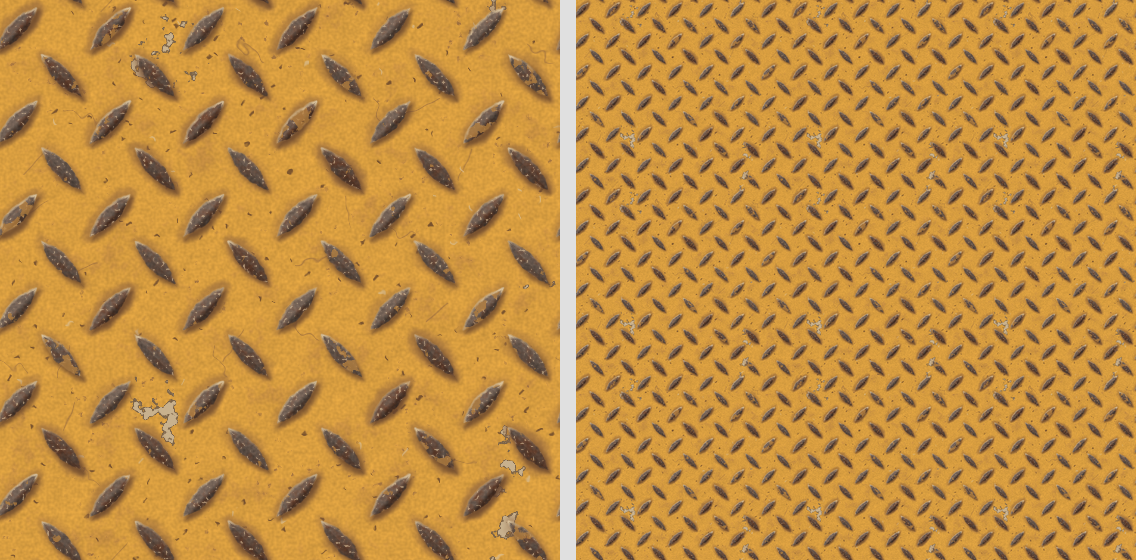
Left: one tile. Right: repeated 3 by 3.
A Shadertoy shader for this texture:

```glsl
#define REPEATS 6.0
#define HALF_LENGTH 0.305
#define HALF_WIDTH 0.083
#define SLANT 0.76
#define LIGHT vec2(-0.5, 0.866)
#define GRAIN 0.07
#define PAINT vec3(0.85, 0.62, 0.25)
#define WORN vec3(0.72, 0.51, 0.25)
#define STAIN vec3(0.55, 0.38, 0.24)
#define METAL vec3(0.39, 0.33, 0.29)
#define RUST vec3(0.33, 0.21, 0.15)
#define PALE vec3(0.86, 0.77, 0.62)

vec2 hash2(vec2 p) {
    vec3 q = fract(p.xyx * vec3(0.1031, 0.1030, 0.0973));
    q += dot(q, q.yzx + 33.33);
    return fract((q.xx + q.yz) * q.zy);
}

float corner(vec2 cell, vec2 offset, float n) {
    float a = 6.2832 * hash2(mod(cell, n) + n * 1.37).x;
    return dot(vec2(cos(a), sin(a)), offset);
}

// Gradient noise that wraps after n cells
float noise(vec2 uv, float n) {
    vec2 p = uv * n, i = floor(p), f = p - i;
    vec2 u = f * f * f * (f * (f * 6.0 - 15.0) + 10.0), e = vec2(1, 0);
    float low = mix(corner(i, f, n), corner(i + e, f - e, n), u.x);
    float high = mix(corner(i + e.yx, f - e.yx, n), corner(i + 1.0, f - 1.0, n), u.x);
    return 1.4 * mix(low, high, u.y);
}

float fbm(vec2 uv, float n) {
    float sum = 0.0, amp = 0.5;
    for (int i = 0; i < 4; i++) {
        sum += amp * noise(uv, n);
        n *= 2.0;
        amp *= 0.5;
    }
    return sum;
}

// Position in the frame of a tread: x across, y along
vec2 treadFrame(vec2 p, float side) {
    vec2 axis = vec2(sin(SLANT), cos(SLANT));
    p.x *= side;
    return vec2(dot(p, vec2(axis.y, -axis.x)), dot(p, axis));
}

// Signed distance to a pointed lens
float lens(vec2 p) {
    float r = (HALF_LENGTH * HALF_LENGTH / HALF_WIDTH + HALF_WIDTH) * 0.5;
    float d = r - HALF_WIDTH;
    p = abs(p);
    bool tip = (p.y - HALF_LENGTH) * d > p.x * HALF_LENGTH;
    return tip ? length(p - vec2(0, HALF_LENGTH)) : length(p + vec2(d, 0)) - r;
}

// Scattered short strokes, one candidate per cell of an n by n grid
float strokes(vec2 uv, float n, float len, float width, float chance) {
    vec2 p = uv * n + 0.12 * noise(uv, n * 4.0);
    float aa = n / iResolution.y, hit = 0.0;
    for (int k = 0; k < 9; k++) {
        vec2 cell = floor(p) + vec2(k % 3 - 1, k / 3 - 1);
        vec2 id = mod(cell, n) + n * 2.3;
        vec2 trait = hash2(id + 51.7), v = p - cell - hash2(id);
        vec2 dir = vec2(cos(6.2832 * trait.x), sin(6.2832 * trait.x));
        v -= dir * clamp(dot(v, dir), -len, len);
        float w = width * (0.5 + trait.y / chance);
        hit = max(hit, step(trait.y, chance) * smoothstep(w + aa, w - aa, length(v)));
    }
    return hit;
}

void mainImage(out vec4 fragColor, in vec2 fragCoord) {
    vec2 uv = fragCoord / iResolution.xy;
    float px = REPEATS / iResolution.y;
    float grit = fbm(uv, 64.0), blotch = fbm(uv, 12.0);
    float fine = noise(uv, 180.0);

    // Painted floor with soft relief, dirt and scratches
    float relief = blotch - fbm(uv + LIGHT * 0.006, 12.0);
    vec3 col = mix(PAINT, WORN, 0.65 * smoothstep(0.1, 0.55, blotch + 0.5 * grit));
    col *= 1.0 + 0.16 * relief + GRAIN * (fine + grit);
    float dirt = smoothstep(0.28, 0.5, grit) * smoothstep(-0.1, 0.5, noise(uv, 9.0));
    col = mix(col, STAIN, 0.7 * dirt);
    col = mix(col, RUST, 0.7 * strokes(uv, 26.0, 0.05, 0.045, 0.3));
    col = mix(col, STAIN, 0.6 * strokes(uv, 10.0, 0.3, 0.008, 0.3));
    col = mix(col, PALE, 0.6 * strokes(uv, 17.0, 0.06, 0.03, 0.15));

    // Flaked patches: dark rim around a pale core
    float flake = fbm(uv, 28.0) + 0.5 * smoothstep(0.4, 0.7, noise(uv, 5.0)) - 0.62;
    col = mix(col, METAL, 0.8 * smoothstep(0.0, 0.05, flake));
    col = mix(col, PALE, 0.8 * smoothstep(0.06, 0.12, flake));

    // Two raised treads per repeat, leaning opposite ways
    for (int k = 0; k < 2; k++) {
        float side = k == 0 ? 1.0 : -1.0;
        vec2 p = uv * REPEATS - (k == 0 ? vec2(0.18, 0.69) : vec2(0.66, 0.19));
        vec2 id = floor(p + 0.5), local = p - id;
        vec2 wear = hash2(mod(id, REPEATS) + 17.0 * float(k) + 3.0);
        vec2 frame = treadFrame(local, side);
        float base = lens(frame), d = base + 0.02 * grit + 0.008 * noise(uv, 40.0);
        float slope = (lens(treadFrame(local + LIGHT * 0.05, side)) - base) / 0.05;
        float shade = lens(treadFrame(local + LIGHT * 0.045, side)) + 0.04 * blotch;

        // Grime halo and cast shadow
        float halo = smoothstep(0.11, 0.0, d + 0.1 * blotch);
        col = mix(col, STAIN, halo * (0.3 + 0.35 * wear.x));
        col = mix(col, RUST, 0.6 * smoothstep(0.05, -0.035, shade));

        // Bare metal, with rust, bright flecks and leftover paint
        float rust = clamp(0.1 + 0.65 * wear.x + 1.3 * grit - 0.3 * slope, 0.0, 1.0);
        vec3 face = mix(METAL, RUST, rust) * (1.0 + 0.22 * slope + 0.35 * grit + 0.15 * fine);
        face = mix(face, PALE, 0.55 * smoothstep(0.35, 0.75, fine + 0.5 * grit));
        float left = smoothstep(0.18, 0.3, fbm(uv, 36.0) + 0.35 * smoothstep(0.75, 1.0, wear.y) - 0.12);
        face = mix(face, WORN, 0.75 * left);
        col = mix(col, face, smoothstep(px, -px, d));

        // Worn bright rim on the lit side and upper tip
        float rim = smoothstep(0.024, 0.0, abs(d + 0.004));
        float tip = smoothstep(0.65, 1.0, frame.y / HALF_LENGTH);
        float glint = rim * clamp(0.6 * max(slope, 0.0) + 0.6 * tip + 0.5 * grit, 0.0, 1.0);
        col = mix(col, PALE, glint * (0.5 + 0.5 * wear.y));
    }
    fragColor = vec4(clamp(col, 0.0, 1.0), 1.0);
}
```
